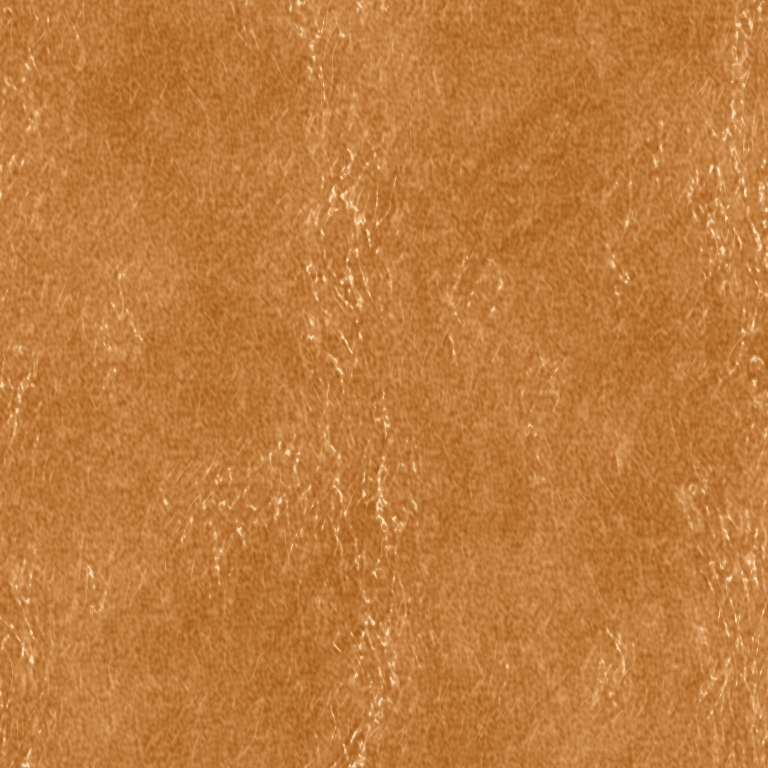
Write a WebGL 1 fragment shader that draws this texture.

```glsl
precision highp float;
uniform vec2 u_resolution;

// Colours
const vec3 DARK_TAN = vec3(0.71, 0.44, 0.19);
const vec3 PALE_TAN = vec3(0.92, 0.69, 0.46);
const vec3 GLINT = vec3(1.0, 0.91, 0.76);

// Feature frequencies, in cells per canvas
const vec2 GRAIN_FREQ = vec2(200.0, 140.0);
const vec2 PORE_FREQ = vec2(95.0, 60.0);
const vec2 STREAK_FREQ = vec2(30.0, 10.0);
const vec2 THREAD_FREQ = vec2(62.0, 19.0);
const vec2 CREASE_FREQ = vec2(27.0, 6.0);
const vec2 SMEAR_FREQ = vec2(2.0, 9.0);

// Strengths
const float BASE_TONE = 0.115;
const float MOTTLE = 0.19;
const float GRAIN = 0.25;
const float PORES = 0.12;
const float STREAKS = 0.08;
const float THREADS = 0.46;
const float CREASES = 0.75;
const float CREASE_SHADOW = 0.16;
const float WEAR = 0.07;
const float SMEARS = 0.13;

// Layout
const float BEND = 0.03;
const float WOBBLE = 0.004;
const float LEAN = 0.22;
const float FOLD_CENTRE = 0.47;
const float FOLD_SPACING = 0.5;
const float FOLD_WIDTH = 0.085;
const float NOISE_GAIN = 2.5;

vec2 hash2(vec2 p) {
  vec3 q = fract(p.xyx * vec3(0.1031, 0.1030, 0.0973));
  q += dot(q, q.yzx + 33.33);
  return fract((q.xx + q.yz) * q.zy);
}

float corner(vec2 cell, vec2 offset) {
  return dot(hash2(cell) * 2.0 - 1.0, offset);
}

// Gradient noise, roughly -1 to 1
float noise(vec2 p) {
  vec2 i = floor(p);
  vec2 f = p - i;
  vec2 u = f * f * f * (f * (f * 6.0 - 15.0) + 10.0);
  vec2 e = vec2(1.0, 0.0);
  float low = mix(corner(i, f), corner(i + e, f - e), u.x);
  float high = mix(corner(i + e.yx, f - e.yx), corner(i + 1.0, f - 1.0), u.x);
  return NOISE_GAIN * mix(low, high, u.y);
}

float fbm(vec2 p) {
  float sum = 0.0;
  float gain = 0.6;
  for (int i = 0; i < 4; i++) {
    sum += gain * noise(p);
    p = p * 2.03 + 17.3;
    gain *= 0.6;
  }
  return sum;
}

// Thin line along the zero crossings of the noise
float ridge(vec2 p, float width) {
  return 1.0 - smoothstep(0.0, width, abs(noise(p)));
}

vec2 shear(vec2 p, float lean) {
  return vec2(p.x + lean * p.y, p.y);
}

float creaseLines(vec2 p) {
  float left = ridge(shear(p, LEAN) * CREASE_FREQ + 41.0, 0.2);
  float right = ridge(shear(p, -LEAN) * CREASE_FREQ * 1.3 + 83.0, 0.22);
  return max(left, right);
}

void main() {
  vec2 uv = gl_FragCoord.xy / u_resolution;

  // Bend the hide so that its lines wander
  vec2 hide = uv;
  hide.x += BEND * noise(uv * vec2(2.5, 3.6) + 5.0);
  hide.x += WOBBLE * noise(uv * vec2(14.0, 20.0) + 9.0);

  // Upright folds where the creases gather
  float foldX = (hide.x - FOLD_CENTRE) / FOLD_SPACING;
  float foldDistance = abs(fract(foldX + 0.5) - 0.5) * FOLD_SPACING / FOLD_WIDTH;
  float patches = smoothstep(-0.5, 0.45, noise(uv * vec2(8.0, 5.0) + 23.0));
  float fold = exp(-foldDistance * foldDistance) * mix(0.35, 1.0, patches);
  float stray = 0.6 * smoothstep(0.2, 0.7, noise(hide * vec2(13.0, 4.5) + 61.0));
  float worn = max(fold, stray);

  // Fine grain, pores and upright streaks
  float fine = noise(shear(uv, 0.15) * GRAIN_FREQ);
  float pores = noise(shear(uv, -0.2) * PORE_FREQ + 31.0);
  float streaks = noise(hide * STREAK_FREQ + 97.0);

  // Broken pale threads leaning both ways
  float leftThread = ridge(shear(hide, LEAN) * THREAD_FREQ + 7.0, 0.26);
  float rightThread = ridge(shear(hide, -LEAN) * THREAD_FREQ * 1.2 + 13.0, 0.28);
  float side = smoothstep(-0.4, 0.4, noise(uv * 6.0 + 71.0));
  float gaps = smoothstep(-0.3, 0.6, noise(hide * vec2(44.0, 30.0) + 19.0));
  float threads = mix(leftThread, rightThread, side) * gaps;

  // Bright creases with a soft shadow beside them
  float breaks = smoothstep(-0.5, 0.5, noise(hide * vec2(95.0, 65.0) + 47.0));
  float crease = creaseLines(hide) * worn * breaks;
  float shadow = creaseLines(hide + vec2(0.005, -0.002)) * worn;

  // Faint diagonal smears
  vec2 diagonal = vec2(uv.x + uv.y, uv.y - uv.x) * 0.7071;
  float smear = ridge(diagonal * SMEAR_FREQ + 3.0, 0.3)
    * smoothstep(0.0, 0.7, noise(uv * 3.5 + 53.0));

  float tone = BASE_TONE + MOTTLE * fbm(uv * 3.2 + 11.0)
    + GRAIN * fine + PORES * pores + STREAKS * streaks
    + THREADS * threads * (0.7 + 0.5 * worn) + WEAR * worn
    + CREASES * crease - CREASE_SHADOW * shadow - SMEARS * smear;
  vec3 colour = mix(DARK_TAN, PALE_TAN, clamp(tone, -0.3, 1.1));

  // Specks of light on the worn creases
  float glint = smoothstep(0.0, 0.6, fine) * smoothstep(0.2, 0.65, crease);
  colour = mix(colour, GLINT, 0.75 * glint);
  gl_FragColor = vec4(colour, 1.0);
}
```
